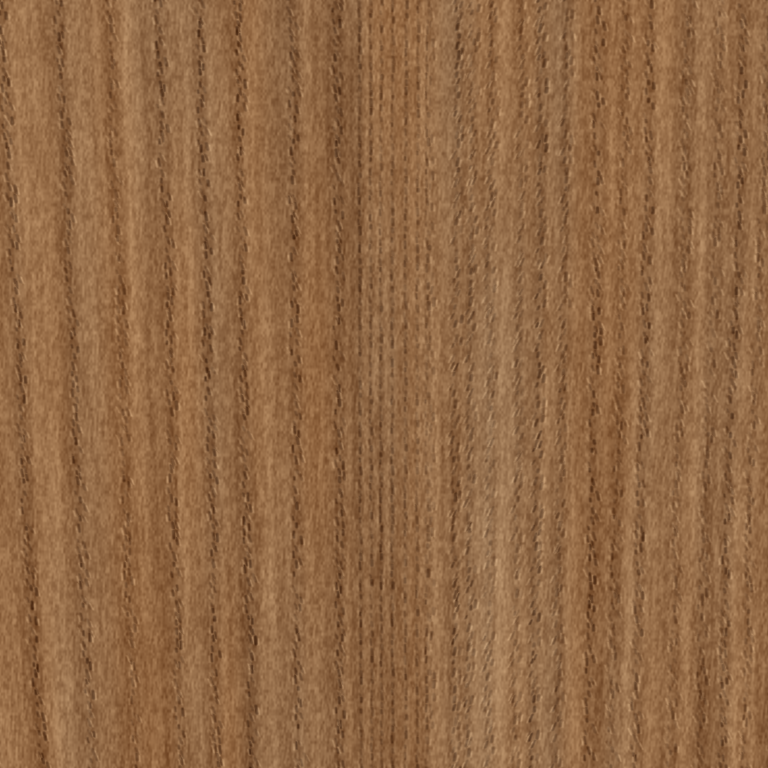
Write a WebGL 2 fragment shader that draws this texture.

```glsl
#version 300 es
precision highp float;
// Straight-grained brown wood with rows of short dark pores along its growth rings.

#define BASE vec3(0.574, 0.413, 0.271)
#define TONE_TINT vec3(1.0, 1.0, 0.88)
#define PORE_TINT vec3(1.0, 0.84, 0.62)
#define PORE_PITCH 0.0125
#define PORE_RADIUS 0.0018
#define PORE_DEPTH 0.20
#define GLINT 0.12
#define RING_SHADE 0.052
#define STREAK 0.06
#define FIBRE 0.06
#define GRAIN 0.10
#define SOFTNESS 0.0018

uniform vec2 u_resolution;
out vec4 fragColor;

float hash(vec2 p) {
    uvec2 q = uvec2(ivec2(floor(p))) * uvec2(1597334673u, 3812015801u);
    uint n = (q.x ^ q.y) * 1597334673u;
    n = (n ^ (n >> 15)) * 2246822519u;
    n ^= n >> 13;
    return float(n >> 8) / 16777216.0;
}

float noise(vec2 p) {
    vec2 i = floor(p), f = fract(p);
    f = f * f * (3.0 - 2.0 * f);
    return mix(mix(hash(i), hash(i + vec2(1, 0)), f.x),
               mix(hash(i + vec2(0, 1)), hash(i + vec2(1, 1)), f.x), f.y);
}

float band(float x, float from, float to, float edge) {
    return smoothstep(from - edge, from + edge, x) * (1.0 - smoothstep(to - edge, to + edge, x));
}

// Ring index to position: wide, then crowded, then moderate spacing
float ringPosition(float c) {
    return min(c, 7.2) / 16.0 + clamp(c - 7.2, 0.0, 6.6) / 60.0
         + clamp(c - 13.8, 0.0, 5.8) / 36.0 + max(c - 19.6, 0.0) / 26.0;
}

// Coverage of a slanted, rounded dash
float dash(vec2 p, float slant, float halfLength, float radius, float soft) {
    p.x -= slant * p.y;
    float d = length(vec2(p.x, max(abs(p.y) - halfLength, 0.0))) - radius;
    return 1.0 - smoothstep(-soft, soft, d);
}

void main() {
    vec2 uv = gl_FragCoord.xy / u_resolution;
    float soft = max(SOFTNESS, 0.7 / u_resolution.y);

    // Grain leans towards the middle on its way down
    float lean = 0.12 * max(0.5 - uv.x, 0.0) - 0.07 * max(uv.x - 0.5, 0.0);
    float s = uv.x - (1.0 - uv.y) * lean;
    s += 0.006 * (noise(vec2(uv.x * 5.0, uv.y * 3.0)) - 0.5);

    float crowded = band(s, 0.45, 0.56, 0.012);
    float pale = band(s, 0.565, 0.75, 0.02);

    // Broad zones and long streaks
    float tone = 0.020 * pale - 0.032 * band(s, 0.38, 0.47, 0.03);
    tone += 0.04 * (noise(vec2(s * 14.0 + 3.0, uv.y * 1.2)) - 0.5);
    tone += STREAK * (noise(vec2(s * 50.0, uv.y * 1.2 + 9.0)) - 0.5);
    tone += STREAK * (noise(vec2(s * 115.0, uv.y * 2.5 + 4.0)) - 0.5);

    // Fibres and fine grain
    tone += FIBRE * (noise(vec2(s * 210.0, uv.y * 16.0)) - 0.5);
    tone += GRAIN * (noise(vec2((s - 0.1 * uv.y) * 330.0, uv.y * 120.0)) - 0.5);
    tone += 0.8 * GRAIN * (noise(uv * vec2(370.0, 270.0)) - 0.5);

    // Growth rings with their pores
    float pores = 0.0, glints = 0.0, shade = 0.0;
    for (int i = -3; i < 33; i++) {
        float ring = float(i);
        float jitter = hash(vec2(ring, 71.0)) - 0.5;
        float x = s - ringPosition(ring + 0.5 * jitter);
        if (abs(x) > 0.045) continue;
        x += 0.004 * (1.0 - crowded) * (noise(vec2(ring * 7.0, uv.y * 9.0)) - 0.5);

        // Dark band on the ring, light band beside it
        float ringStrength = 0.5 + 0.5 * hash(vec2(ring, 19.0));
        float spread = mix(0.011, 0.0045, max(crowded, 0.7 * pale));
        shade += ringStrength * (exp(-x * x / (spread * spread))
               - 0.5 * exp(-pow((x - 2.0 * spread) / spread, 2.0)));

        // Two interleaved tracks of pores, the second one sparser
        for (int track = 0; track < 2; track++) {
            float side = float(track);
            float rowCoord = uv.y / PORE_PITCH + hash(vec2(ring, 43.0)) + 0.5 * side;
            float scatter = mix(0.007, 0.0022, crowded);
            for (int j = -1; j <= 1; j++) {
                float row = floor(rowCoord) + float(j);
                vec2 id = vec2(ring * 10.0 + 5.0 * side, row);
                float h = hash(id), k = hash(id + vec2(1, 0)), m = hash(id + vec2(2, 0));
                float present = mix(1.0, step(0.4, m) * (1.0 - crowded), side);
                vec2 p = vec2(x - (h - 0.5) * scatter - side * 0.006,
                              (rowCoord - row - 0.5 - 0.7 * (k - 0.5)) * PORE_PITCH);
                float halfLength = PORE_PITCH * (0.08 + 0.27 * m);
                float slant = mix(-0.5 + 0.5 * k, 0.5 - 0.4 * h, pale) * (1.0 - 0.6 * crowded);
                float radius = PORE_RADIUS * (0.75 + 0.5 * h);
                float strength = mix(ringStrength, 0.75, crowded) * (0.3 + 0.7 * k) * present;
                pores = max(pores, strength * dash(p, slant, halfLength, radius, soft));
                p += vec2(h < 0.5 ? 0.0038 : -0.0038, 0.002);
                glints = max(glints, present * (0.25 + 0.75 * m)
                       * dash(p, slant, halfLength * 0.8, 0.0014, soft));
            }
        }
    }
    tone -= RING_SHADE * shade * (1.0 - 0.45 * max(crowded, pale));
    tone += GLINT * glints * (1.0 - 0.5 * crowded) * (1.0 - pores);

    // Slow drift between orange and greyish brown
    float warmth = noise(vec2(s * 22.0 + 50.0, uv.y * 2.0)) - 0.5 - 0.25 * pale - 0.25 * shade;
    vec3 colour = BASE + tone * TONE_TINT + warmth * vec3(0.016, -0.004, -0.018);
    colour -= PORE_DEPTH * pores * PORE_TINT;
    fragColor = vec4(clamp(colour, 0.0, 1.0), 1.0);
}
```
